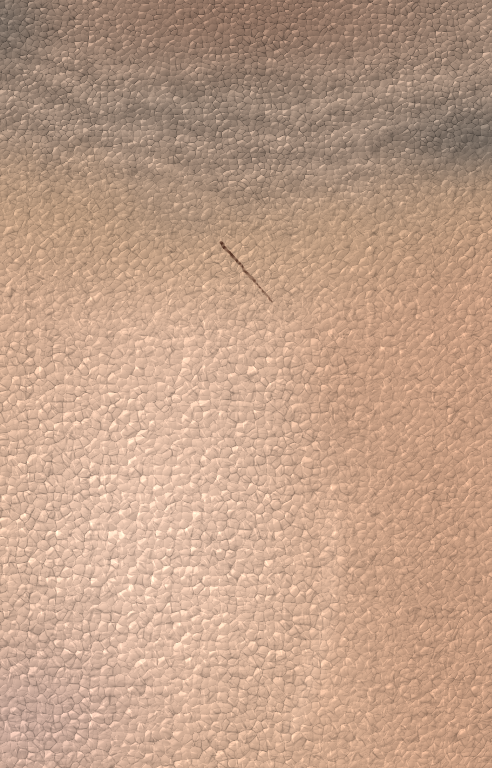
Write a Shadertoy shader that draws this texture.

```glsl
// Close view of warm creased skin, with a dark wrinkled fold above and one thin scratch.
#define CELLS 84.0          // skin cells per canvas height
#define FOLD_EDGE 0.745     // height where the dark fold starts
#define FOLD_BOW 0.50       // sag of the fold arcs
#define CREASE 0.17         // darkness of creases
#define GLINT 0.16          // strength of small highlights
#define RELIEF 0.13         // side lighting of cells
#define WARM vec3(0.795, 0.645, 0.54)
#define PALE vec3(0.885, 0.75, 0.665)
#define TAN vec3(0.755, 0.59, 0.485)
#define FOLD vec3(0.62, 0.53, 0.465)
#define SHADOW vec3(0.42, 0.385, 0.355)
#define BROWN vec3(0.55, 0.435, 0.37)

vec2 hash2(vec2 p) {
    vec3 q = fract(p.xyx * vec3(0.1031, 0.1030, 0.0973));
    q += dot(q, q.yzx + 33.33);
    return fract((q.xx + q.yz) * q.zy);
}

// Soft oval patch: 1 at its centre, fading outward
float patchAt(vec2 p, vec2 centre, vec2 size) {
    vec2 d = (p - centre) / size;
    return exp(-dot(d, d));
}

// Layered sines, about -1 to 1
float waves(vec2 p) {
    float sum = 0.0, amp = 0.5;
    for (int i = 0; i < 4; i++) {
        sum += amp * sin(p.x + 1.7 * sin(p.y)) * cos(p.y + 1.3 * sin(p.x * 0.8));
        p = mat2(1.5, 1.2, -1.2, 1.5) * p + 2.3;
        amp *= 0.6;
    }
    return sum;
}

// Cellular noise: offset from nearest site, gap to the next one, cell random
vec4 cells(vec2 p) {
    vec2 base = floor(p), nearest = vec2(0.0), id = vec2(0.0);
    float f1 = 9.0, f2 = 9.0;
    for (int j = -1; j <= 1; j++)
    for (int i = -1; i <= 1; i++) {
        vec2 c = base + vec2(i, j);
        vec2 d = p - c - 0.1 - 0.8 * hash2(c);
        float r = length(d);
        if (r < f1) { f2 = f1; f1 = r; nearest = d; id = c; }
        else f2 = min(f2, r);
    }
    return vec4(nearest, f2 - f1, hash2(id + 41.0).x);
}

// Light and shade of one cell layer; broken creases, glints on lit rims
float cellShade(vec2 p, vec2 light) {
    vec4 c = cells(p);
    float lit = dot(c.xy, light);
    float gaps = smoothstep(-0.35, 0.45, waves(p * 1.1 + 3.0));
    float crease = smoothstep(0.24, 0.0, c.z) * gaps;
    float rim = smoothstep(0.12, 0.34, lit) * smoothstep(0.04, 0.2, c.z) * smoothstep(0.35, 0.9, c.w);
    return RELIEF * lit - CREASE * (crease - 0.16) + GLINT * (rim - 0.08);
}

// Distance to a segment in x, position along it in y
vec2 segment(vec2 p, vec2 a, vec2 b) {
    float t = clamp(dot(p - a, b - a) / dot(b - a, b - a), 0.0, 1.0);
    return vec2(length(p - mix(a, b, t)), t);
}

// Short fine lines, one possible per grid square
float strokes(vec2 p, float scale, float turn) {
    vec2 g = p * scale, h = hash2(floor(g) + 7.0);
    float a = turn + 1.3 * (h.x - 0.5);
    vec2 dir = 0.36 * vec2(cos(a), sin(a));
    vec2 s = segment(fract(g) - 0.5, -dir, dir);
    return smoothstep(0.085, 0.01, s.x) * sin(3.1416 * s.y) * step(0.4, h.y);
}

// Broad colour: warm lower skin, then the fold and its shaded corners
vec3 skinTone(vec2 p, float fold, float bow) {
    vec3 c = WARM;
    c = mix(c, PALE, 0.95 * patchAt(p, vec2(0.17, 0.29), vec2(0.23, 0.24)));
    c = mix(c, PALE, 0.40 * patchAt(p, vec2(0.25, 0.50), vec2(0.16, 0.15)));
    c = mix(c, TAN, 0.85 * smoothstep(0.33, 0.62, p.x + 0.03 * waves(p * 6.0)));
    c = mix(c, TAN * 0.97, 0.5 * patchAt(p, vec2(0.46, 0.50), vec2(0.07, 0.10)));
    c = mix(c, vec3(0.76, 0.645, 0.61), 0.65 * patchAt(p, vec2(0.02, 0.06), vec2(0.16, 0.11)));
    c = mix(c, vec3(0.71, 0.585, 0.475), 0.75 * smoothstep(0.54, 0.72, bow));
    c = mix(c, FOLD, fold);
    c = mix(c, BROWN, 0.9 * smoothstep(0.86, 0.98, p.y) * patchAt(p, vec2(0.33, 1.0), vec2(0.27, 0.3)));
    c = mix(c, SHADOW, 0.85 * patchAt(p, vec2(0.64, 0.82), vec2(0.12, 0.05)));
    c = mix(c, SHADOW, 0.70 * patchAt(p, vec2(0.0, 0.97), vec2(0.06, 0.06)));
    return mix(c, SHADOW, 0.28 * patchAt(p, vec2(0.23, 0.855), vec2(0.14, 0.035)));
}

void mainImage(out vec4 fragColor, in vec2 fragCoord) {
    vec2 p = fragCoord / iResolution.y;
    float bow = p.y - FOLD_BOW * (p.x - 0.31) * (p.x - 0.31);
    float fold = smoothstep(-0.085, 0.075, bow - FOLD_EDGE + 0.035 * waves(p * 12.0));
    vec3 col = skinTone(p, fold, bow);
    col *= 1.0 + 0.025 * waves(p * 14.0);

    // Pale, broken ridges along the fold
    float band = fold * (1.0 - smoothstep(0.88, 0.96, bow));
    float ridge = sin(bow * 140.0 + 4.0 * waves(p * vec2(24.0, 17.0)));
    col *= 1.0 + band * (0.055 * ridge + 0.075 * waves(p * 65.0));

    // Skin cells: slanted near the fold and on the right, finest inside it
    float side = smoothstep(0.30, 0.60, p.x) * (1.0 - fold);
    float slant = smoothstep(0.50, 0.66, p.y) * (1.0 - fold);
    vec2 q = p + 0.0035 * vec2(waves(p * 45.0), waves(p.yx * 50.0 + 5.0));
    vec2 tilted = mat2(0.8, -0.6, 0.6, 0.8) * q;
    float plain = cellShade(CELLS * q, vec2(-0.55, 0.83));
    float narrow = cellShade(CELLS * tilted * vec2(0.9, 1.45) + 19.0, vec2(-0.2, 0.98));
    float fine = cellShade(CELLS * 1.5 * q * vec2(0.9, 1.1) + 53.0, vec2(-0.6, 0.8));
    float shade = mix(plain, narrow, max(0.7 * side, 0.8 * slant));
    shade = mix(shade + 0.35 * fine, 1.35 * fine + 0.3 * narrow, fold);
    col *= 1.0 + shade;

    // Woven furrows low down, and loose dark and pale lines
    float weave = pow(abs(sin(q.y * 205.0 + 2.5 * waves(p * 26.0))), 8.0);
    weave *= smoothstep(-0.3, 0.4, waves(p * 40.0 + 8.0));
    col *= 1.0 - 0.09 * (weave - 0.15) * smoothstep(0.45, 0.15, p.y);
    float dark = strokes(q, 38.0, 0.9) + strokes(q + 0.37, 53.0, -0.5);
    float light = strokes(q + 0.61, 61.0, 2.2 - 0.6 * side) + strokes(q + 0.83, 47.0, 1.7);
    col *= 1.0 + (0.11 * light - 0.13 * dark) * (1.0 - 0.4 * fold);

    // Faint pale curved streak
    float streakX = 0.432 - 0.9 * pow(max(0.29 - p.y, 0.0), 2.0);
    float streak = exp(-pow((p.x - streakX) / 0.015, 2.0));
    col += 0.035 * streak * smoothstep(0.02, 0.06, p.y) * smoothstep(0.40, 0.28, p.y);

    // Thin broken dark scratch, fading downward
    vec2 s = segment(p + 0.0015 * waves(p * 150.0), vec2(0.288, 0.684), vec2(0.354, 0.607));
    float width = mix(0.0017, 0.0007, s.y);
    float ink = smoothstep(width + 0.0014, width - 0.0008, s.x);
    ink *= 0.75 + 0.25 * sin(s.y * 75.0 + 3.0 * sin(s.y * 17.0));
    col = mix(col, vec3(0.29, 0.16, 0.11), ink * mix(0.95, 0.6, s.y));

    fragColor = vec4(clamp(col, 0.0, 1.0), 1.0);
}
```
